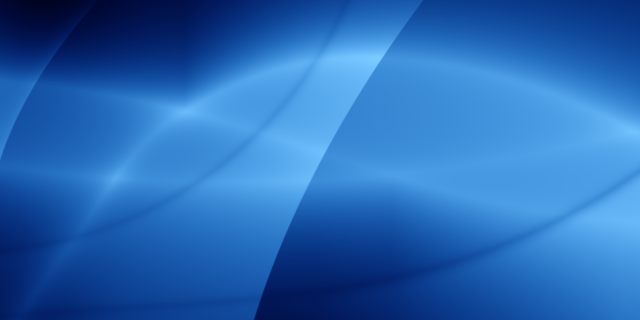
Reproduce this background procedurally as a WebGL 2 fragment shader.

```glsl
#version 300 es
precision highp float;
// Abstract blue backdrop: crossing light ridges cut by sweeping curved panes.

#define RIDGE_FALL 0.075  // brightness of the descending ridge
#define RIDGE_ARCH 0.09   // brightness of the arched ridge
#define RIDGE_BOWL 0.075  // brightness of the shallow lower ridge
#define CROSSING   0.08   // extra light where ridges meet
#define RIDGE_SIZE 0.055  // ridge softness
#define ARC_CREASE 0.08   // depth of the left dark crease
#define SWEEP_CREASE 0.13 // depth of the right dark crease
#define CREASE_SIZE 0.008

uniform vec2 u_resolution;
out vec4 fragColor;

// Blue ramp from near black to pale sky, driven by a single light level.
vec3 blueRamp(float level) {
    return vec3(0.77 * level * level, level, min(1.14 * sqrt(level), 1.0));
}

float glow(float dist, float size) {
    // Rounded tip, exponential tail.
    return exp(-(sqrt(dist * dist + 0.00006) - 0.0077) / size);
}

// Positive part of a distance with a gentle start.
float softDepth(float dist, float size) {
    float d = max(dist, 0.0);
    return d * d / (d + size);
}

// Ridge heights along x.
float fallHeight(float x) {
    return 0.525 - 0.26 * tanh((x - 1.0) / 0.8);
}

float archBend(float dx) {
    return dx > 0.0 ? 0.31 : 0.57 + 0.15 * smoothstep(0.6, 0.9, -dx);
}

float bowlHeight(float x) {
    return 0.43 + 0.1 * (x - 0.72) * (x - 0.72);
}

void main() {
    vec2 p = gl_FragCoord.xy / u_resolution * vec2(2.0, 1.0);
    float aa = 1.0 / u_resolution.y;

    // Pane edges: positive to the right of each edge.
    float mainEdge = (p.x - (0.794 + 0.311 * p.y + 0.218 * p.y * p.y)) * 0.87;
    float h = p.y - 0.5;
    float leftEdge = (p.x - (0.328 * h + 0.571 * h * h)) * 0.82;
    float rightPane = smoothstep(-aa, aa, mainEdge);
    float leftPane = 1.0 - smoothstep(-aa, aa, leftEdge);

    // Creases: a circular arc and a rising cubic curve.
    float arc = length(p - vec2(-0.101, 1.501)) - 1.288;
    float sweep = p.y - (0.01 + p.x * (0.099 + p.x * (0.085 * p.x - 0.1056)));

    // Ridges and the lit band between them.
    float dx = p.x - 1.12;
    float bend = archBend(dx);
    float fallY = fallHeight(p.x);
    float archY = 0.818 - bend * dx * dx;
    float bowlY = bowlHeight(p.x);
    float archSlope = 2.0 * bend * dx;
    float fall = glow(p.y - fallY, RIDGE_SIZE);
    float arch = glow((p.y - archY) / sqrt(1.0 + archSlope * archSlope), RIDGE_SIZE);
    float bowl = glow(p.y - bowlY, RIDGE_SIZE);
    float above = softDepth(p.y - max(fallY, archY), 0.015);
    float below = softDepth(min(fallY, bowlY) - p.y, 0.045);

    // Base light of each pane, fading above and below the band.
    float base = mix(0.31 + 0.31 * p.x, 0.375 + 0.125 * p.x, rightPane);
    base = mix(base, 0.41, leftPane);
    float fadeUp = 7.2 - 2.0 * p.x;
    float fadeMiddle = 1.9 + 2.4 * exp(-20.0 * p.x * p.x);
    float fadeRight = clamp(4.7 - 3.4 * (p.x - 1.04), 1.6, 4.9);
    float fadeDown = mix(fadeMiddle, fadeRight, rightPane);
    float level = base * exp(-above * fadeUp - below * fadeDown);

    // Ridge light.
    float ridges = RIDGE_FALL * fall + RIDGE_ARCH * arch + RIDGE_BOWL * bowl
                 + CROSSING * (fall * arch + arch * bowl + 0.3 * bowl * fall);
    level += ridges * mix(1.0, 0.55, rightPane);

    // Soft lift on the far side of the creases.
    float underSweep = smoothstep(0.012, -0.05, sweep);
    level += 0.055 * underSweep * rightPane * smoothstep(0.8, 1.4, p.x);
    level += 0.025 * smoothstep(-0.01, 0.04, arc) * (1.0 - rightPane);

    // Dark creases.
    float arcLine = glow(arc, CREASE_SIZE) * (1.0 - rightPane);
    float sweepLine = glow(sweep * 0.93, CREASE_SIZE * 1.4);
    level *= 1.0 - ARC_CREASE * arcLine - SWEEP_CREASE * sweepLine;

    // Shaded upper left corner and the pale rim of the left pane.
    vec2 corner = p - vec2(0.15, 1.06);
    level *= 1.0 - 0.85 * exp(-12.0 * dot(corner, corner));
    level += 0.09 * leftPane * exp(leftEdge / 0.03) * smoothstep(1.1, 0.75, p.y);

    fragColor = vec4(blueRamp(clamp(level, 0.002, 0.8)), 1.0);
}
```
